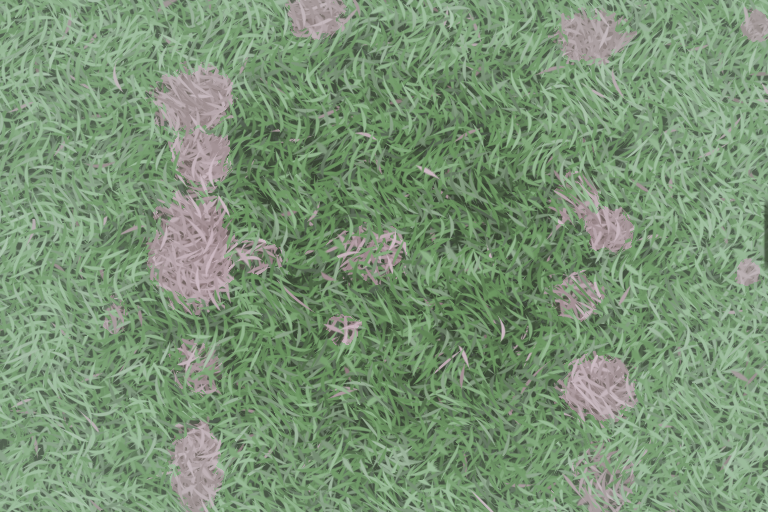
Write a Shadertoy shader that draws this texture.

```glsl
// A lawn seen from above, with clumps of dry straw lying in two rough columns.
// Each layer is one turned grid of tapered blades; blades that point away from the
// middle are kept more often, and soft elliptical patches turn blades to straw.
#define LAYERS 20
#define CELL_SIZE vec2(0.075, 0.018)
#define BLADE_WIDTH 0.0035
#define FAN_CENTER vec2(0.76, 0.42)
#define SOIL vec3(0.19, 0.23, 0.17)
#define GREEN vec3(0.41, 0.58, 0.36)
#define PALE vec3(0.64, 0.77, 0.63)
#define GREY vec3(0.47, 0.52, 0.47)
#define STRAW_DARK vec3(0.47, 0.37, 0.38)
#define STRAW_LIGHT vec3(0.86, 0.77, 0.82)
#define MIST vec3(0.60, 0.70, 0.63)

// Patches: center xy, radii zw
const vec4 THICK[10] = vec4[](
    vec4(0.380, 0.805, 0.080, 0.068), vec4(0.392, 0.695, 0.056, 0.064),
    vec4(0.375, 0.510, 0.086, 0.122), vec4(0.385, 0.085, 0.050, 0.098),
    vec4(0.620, 0.970, 0.058, 0.052), vec4(1.155, 0.925, 0.076, 0.052),
    vec4(1.190, 0.550, 0.050, 0.046), vec4(1.168, 0.240, 0.076, 0.070),
    vec4(1.480, 0.950, 0.034, 0.034), vec4(1.465, 0.467, 0.030, 0.022));
const vec4 THIN[8] = vec4[](
    vec4(0.390, 0.285, 0.052, 0.052), vec4(0.225, 0.385, 0.028, 0.036),
    vec4(1.125, 0.610, 0.055, 0.050), vec4(1.123, 0.418, 0.055, 0.045),
    vec4(1.180, 0.060, 0.060, 0.085), vec4(0.668, 0.355, 0.036, 0.034),
    vec4(0.500, 0.500, 0.060, 0.028), vec4(0.720, 0.500, 0.080, 0.060));

vec3 hash3(vec3 p) {
    p = fract(p * vec3(0.1031, 0.1030, 0.0973));
    p += dot(p, p.yxz + 33.33);
    return fract((p.xxy + p.yxx) * p.zyx);
}

// Two layered sines, roughly -1 to 1
float waves(vec2 p) {
    float broad = sin(p.x + 1.7 * sin(p.y)) * cos(p.y * 1.1 - p.x * 0.4);
    return 0.6 * broad + 0.4 * sin(p.x * 2.3 - p.y * 1.6) * sin(p.y * 2.9 + p.x);
}

float blob(vec2 p, vec4 oval) {
    return 1.0 - smoothstep(0.65, 1.2, length((p - oval.xy) / oval.zw));
}

float strawAmount(vec2 p) {
    p += 0.013 * vec2(waves(p * 45.0), waves(p.yx * 45.0 + 4.0));
    float amount = 0.015;
    for (int i = 0; i < 10; i++) amount = max(amount, blob(p, THICK[i]));
    for (int i = 0; i < 8; i++) amount = max(amount, 0.5 * blob(p, THIN[i]));
    return amount;
}

vec3 grassColor(float tone, float greyness) {
    vec3 col = mix(SOIL, GREEN, smoothstep(-0.05, 0.5, tone));
    col = mix(col, PALE, smoothstep(0.45, 0.95, tone));
    return mix(col, GREY * (0.55 + tone), 0.65 * step(0.74, greyness));
}

void mainImage(out vec4 fragColor, in vec2 fragCoord) {
    vec2 p = fragCoord / iResolution.y;
    float soft = 0.001 + 0.5 / iResolution.y;
    float edge = smoothstep(0.18, 0.80, length((p - vec2(0.77, 0.47)) * vec2(1.0, 1.15)));
    float straw = strawAmount(p);

    // Preferred direction, loose in the middle and inside straw
    vec2 away = p - FAN_CENTER;
    float reach = length(away);
    vec2 outward = away / max(reach, 0.001);
    float fan = smoothstep(0.05, 0.45, reach) * (1.0 - straw);

    // Shade beside the clumps, uneven tufts, paler rim
    float shade = blob(p, vec4(0.50, 0.74, 0.06, 0.15)) + blob(p, vec4(0.41, 0.38, 0.06, 0.03));
    float light = 0.26 * edge - 0.17 * shade + 0.09 * waves(p * 13.0);

    // Ground below the blades
    vec3 col = mix(SOIL, STRAW_DARK, 0.8 * straw);

    // Blades, lowest layer first
    vec2 wobble = 0.006 * sin(p.yx * 31.0 + vec2(0.0, 2.0));
    for (int layer = 0; layer < LAYERS; layer++) {
        float id = float(layer);
        float depth = (id + 1.0) / float(LAYERS);
        vec2 dir = vec2(cos(id * 2.4), sin(id * 2.4));
        vec2 q = p + wobble * (1.0 + 0.1 * id);
        q = vec2(dot(q, dir), dot(q, vec2(-dir.y, dir.x))) / CELL_SIZE + 0.37 * id;
        float row = floor(q.y);
        q.x += fract(sin(row * 12.99 + id * 4.1) * 437.5);
        vec3 rnd = hash3(vec3(floor(q.x) + 70.0, row + 90.0, id * 7.0 + 3.0));

        // Fewer blades point back toward the middle
        float keep = mix(0.7, smoothstep(-0.9, 0.8, dot(dir, outward)), fan);
        if (rnd.z > keep) continue;

        // Tapered, slightly bent blade inside its cell
        vec2 local = (fract(q) - 0.5) * CELL_SIZE;
        float along = local.x / mix(0.022, 0.033, rnd.x);
        float across = local.y + 0.003 * (rnd.y - 0.5) + 0.006 * (rnd.x - 0.5) * along * along;
        float width = BLADE_WIDTH * (1.0 - along * along) * (1.0 - 0.25 * along);
        float cover = smoothstep(soft, -soft, abs(across) - width);
        if (cover < 0.01) continue;

        vec3 tint = hash3(vec3(rnd.xy * 97.0, id + 17.0));
        float strawLight = clamp(0.42 * depth + 0.55 * tint.x, 0.0, 1.0);
        vec3 blade = grassColor(0.02 + 0.52 * depth + 0.55 * (tint.x - 0.5) + light, tint.z);
        if (tint.y < straw) blade = mix(STRAW_DARK, STRAW_LIGHT, strawLight);
        col = mix(col, blade, cover);
    }

    // Pale haze toward the rim, and a dark sliver at the right border
    col = mix(col, MIST, 0.06 + 0.26 * edge);
    float sliver = smoothstep(1.490, 1.496, p.x) * (1.0 - smoothstep(0.05, 0.08, abs(p.y - 0.54)));
    fragColor = vec4(mix(col, SOIL, 0.7 * sliver), 1.0);
}
```
